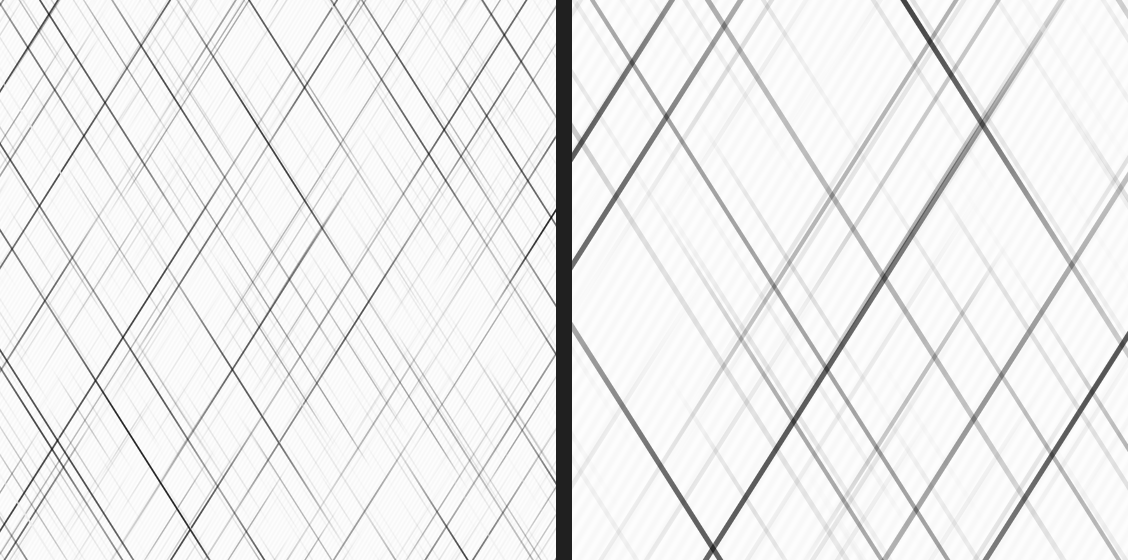
Left: the whole. Right: its middle third, enlarged.
Write a WebGL 1 fragment shader that draws this pattern.

```glsl
precision highp float;
uniform vec2 u_resolution;

// All lengths are fractions of the canvas height
const float LINE_ANGLE = 1.005;
const float HATCH_ANGLE = 1.03;
const float HATCH_PERIOD = 0.0068;
const float HATCH_DEPTH = 0.022;
const float PAPER = 0.993;
const float VEIL_TONE = 0.93;

// Spacing, width, noise frequency along the line, peak opacity
const vec4 BOLD  = vec4(0.096, 0.0031, 2.6, 0.86);
const vec4 FINE  = vec4(0.041, 0.0025, 3.2, 0.36);
const vec4 FAINT = vec4(0.019, 0.0027, 3.4, 0.11);
const vec4 VEIL  = vec4(0.120, 0.0034, 2.8, 0.95);

// Noise range over which a line appears
const vec2 BOLD_RANGE = vec2(-0.52, 0.42);
const vec2 BROKEN_RANGE = vec2(-0.04, 0.42);
const float JITTER = 0.94;

float hash(vec2 p) {
  return fract(sin(dot(p, vec2(127.1, 311.7))) * 43758.545);
}

vec2 gradient(vec2 cell) {
  float a = 6.28319 * hash(cell);
  return vec2(cos(a), sin(a));
}

float gradientNoise(vec2 p) {
  vec2 i = floor(p);
  vec2 f = p - i;
  vec2 u = f * f * f * (f * (f * 6.0 - 15.0) + 10.0);
  vec2 e = vec2(1.0, 0.0);
  float bottom = mix(dot(gradient(i), f), dot(gradient(i + e.xy), f - e.xy), u.x);
  float top = mix(dot(gradient(i + e.yx), f - e.yx), dot(gradient(i + e.xx), f - e.xx), u.x);
  return mix(bottom, top, u.y);
}

// x runs along the line direction, y across it
vec2 lineFrame(vec2 p, float angle) {
  float c = cos(angle);
  float s = sin(angle);
  return vec2(c * p.x + s * p.y, s * p.x - c * p.y);
}

// Opacity of scattered parallel lines that swell and fade along their length
float strokes(vec2 q, vec4 style, vec2 range, float seed) {
  float cell = floor(q.y / style.x);
  float opacity = 0.0;
  for (int k = -1; k <= 1; k++) {
    float id = cell + float(k);
    float shift = JITTER * (hash(vec2(id, seed)) - 0.5);
    float d = abs(q.y - (id + 0.5 + shift) * style.x);
    float cover = clamp((0.5 * style.y - d) * u_resolution.y + 0.5, 0.0, 1.0);
    float n = gradientNoise(vec2(q.x * style.z + 9.0 * hash(vec2(seed, id)), id * 7.31 + seed * 13.7));
    float weight = mix(0.7, 1.0, hash(vec2(id + 0.5, seed)));
    opacity = max(opacity, cover * weight * smoothstep(range.x, range.y, n));
  }
  return opacity * style.w;
}

// Bold, fine and faint lines of one direction, as transmitted light
float lineFamily(vec2 q, float seed) {
  float light = 1.0 - strokes(q, BOLD, BOLD_RANGE, seed);
  light *= 1.0 - strokes(q, FINE, BROKEN_RANGE, seed + 1.0);
  light *= 1.0 - strokes(q, FAINT, BROKEN_RANGE, seed + 2.0);
  return light;
}

void main() {
  vec2 p = gl_FragCoord.xy / u_resolution.y;
  vec2 rising = lineFrame(p, LINE_ANGLE);
  vec2 falling = lineFrame(vec2(-p.x, p.y), LINE_ANGLE);

  // Paper with a fine hatch
  float hatch = 0.5 + 0.5 * cos(6.28319 * lineFrame(p, HATCH_ANGLE).y / HATCH_PERIOD);
  float tone = PAPER - HATCH_DEPTH * hatch;

  // Rising lines, nicked by pale opaque veils, then falling lines
  tone *= lineFamily(rising, 3.0);
  tone = mix(tone, VEIL_TONE, strokes(falling, VEIL, BROKEN_RANGE, 21.0));
  tone *= lineFamily(falling, 11.0);

  gl_FragColor = vec4(vec3(tone), 1.0);
}
```
